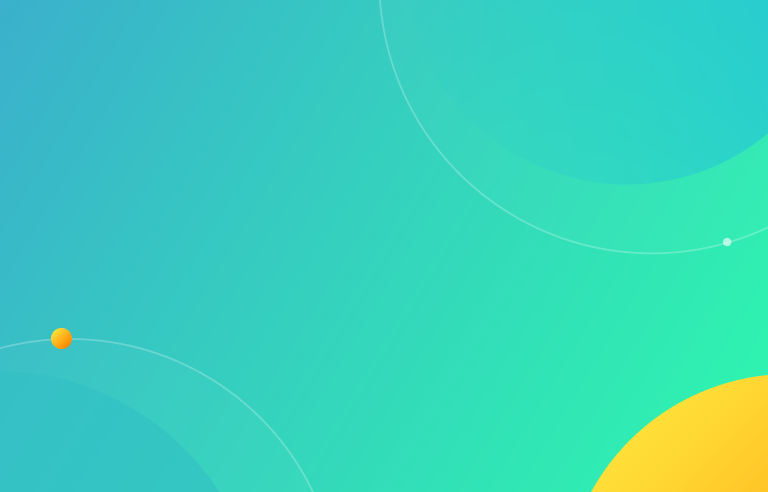
Give the GLSL for this background, as a WebGL 1 fragment shader.

```glsl
precision highp float;
// Diagonal blue-to-green gradient with soft discs, thin orbit rings and golden circles.

uniform vec2 u_resolution;

// Circles are (center x, center y, radius) in units of the canvas height.
const vec3 UPPER_RING = vec3(1.325, 1.039, 0.554);
const vec3 UPPER_DISC = vec3(1.274, 1.073, 0.448);
const vec3 LOWER_RING = vec3(0.142, -0.237, 0.548);
const vec3 LOWER_DISC = vec3(-0.006, -0.291, 0.537);
const vec3 SUN = vec3(1.606, -0.221, 0.461);
const vec3 BEAD = vec3(0.125, 0.312, 0.0213);
const vec3 PEARL = vec3(1.478, 0.508, 0.0085);

const vec3 SKY_BLUE = vec3(0.230, 0.690, 0.800);
const vec3 MINT = vec3(0.180, 0.970, 0.680);
const vec3 CYAN = vec3(0.140, 0.770, 0.840);
const vec3 TEAL = vec3(0.190, 0.750, 0.770);
const vec3 YELLOW = vec3(1.000, 0.880, 0.220);
const vec3 ORANGE = vec3(1.000, 0.520, 0.000);
const vec3 WHITE = vec3(1.0);

const float ASPECT = 1.561;
const float GRADIENT_TILT = 0.6;
const float RING_WIDTH = 0.0036;
const float RING_OPACITY = 0.25;
const float RING_FILL = 0.02;
const float LOWER_DISC_OPACITY = 0.6;
const float PEARL_OPACITY = 0.6;
const vec2 UPPER_DISC_FADE = vec2(0.935, 0.344);
const float UPPER_DISC_OPACITY = 0.75;

// Signed distance to a circle, negative inside.
float circleDistance(vec2 p, vec3 circle) {
  return length(p - circle.xy) - circle.z;
}

// Antialiased coverage, one pixel wide at the edge.
float coverage(float dist) {
  return clamp(0.5 - dist * u_resolution.y, 0.0, 1.0);
}

// Thin outline with a faint veil inside it.
vec3 drawRing(vec3 color, vec2 p, vec3 circle) {
  float dist = circleDistance(p, circle);
  color = mix(color, WHITE, RING_FILL * coverage(dist));
  float line = coverage(abs(dist) - 0.5 * RING_WIDTH);
  return mix(color, WHITE, RING_OPACITY * line);
}

// Disc shaded from yellow at upper left to orange at lower right.
vec3 drawGoldenDisc(vec3 color, vec2 p, vec3 circle) {
  vec2 local = (p - circle.xy) / circle.z;
  float shade = clamp(0.5 + 0.354 * (local.x - local.y), 0.0, 1.0);
  vec3 gold = mix(YELLOW, ORANGE, shade);
  return mix(color, gold, coverage(circleDistance(p, circle)));
}

void main() {
  vec2 p = gl_FragCoord.xy / u_resolution.y;

  // Background gradient
  float ramp = (p.x + GRADIENT_TILT * (1.0 - p.y)) / (ASPECT + GRADIENT_TILT);
  vec3 color = mix(SKY_BLUE, MINT, clamp(ramp, 0.0, 1.0));

  // Upper ring and disc, the disc fading out to the lower left
  color = drawRing(color, p, UPPER_RING);
  float fade = UPPER_DISC_OPACITY + dot(p - vec2(ASPECT, 1.0), UPPER_DISC_FADE);
  fade = clamp(fade, 0.0, 1.0);
  color = mix(color, CYAN, fade * coverage(circleDistance(p, UPPER_DISC)));

  // Lower ring and disc
  color = drawRing(color, p, LOWER_RING);
  float lowerDisc = coverage(circleDistance(p, LOWER_DISC));
  color = mix(color, TEAL, LOWER_DISC_OPACITY * lowerDisc);

  // Golden circles and the pale pearl on the upper ring
  color = drawGoldenDisc(color, p, SUN);
  color = drawGoldenDisc(color, p, BEAD);
  color = mix(color, WHITE, PEARL_OPACITY * coverage(circleDistance(p, PEARL)));

  gl_FragColor = vec4(color, 1.0);
}
```
